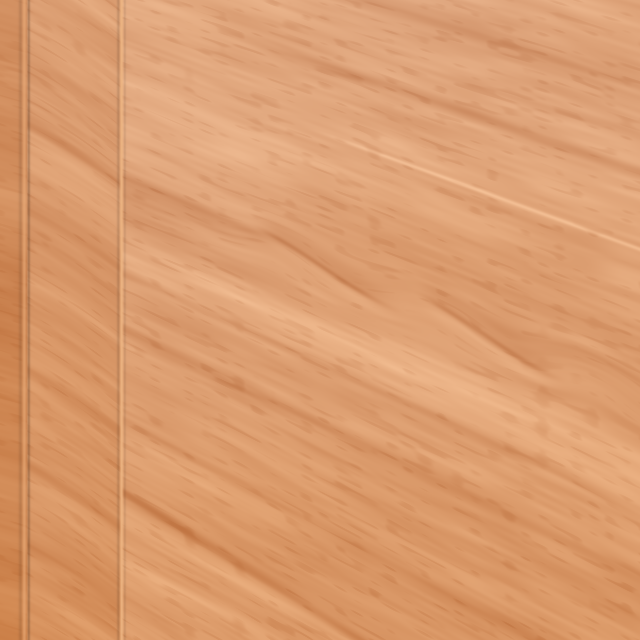
Give the GLSL for this texture, as a three.js fragment shader.

```glsl
varying vec2 vUv;

float hash(vec2 p) {
  vec3 q = fract(vec3(p.xyx) * 0.1031);
  q += dot(q, q.yzx + 33.33);
  return fract((q.x + q.y) * q.z);
}

float noise(vec2 p) {
  vec2 i = floor(p), f = fract(p);
  f = f * f * (3.0 - 2.0 * f);
  return mix(mix(hash(i), hash(i + vec2(1.0, 0.0)), f.x),
             mix(hash(i + vec2(0.0, 1.0)), hash(i + 1.0), f.x), f.y);
}

float streak(float d, float width) {
  return exp(-d * d / (width * width));
}

// Fibres stretched along x, in octaves from broad bands to fine pores
float grain(vec2 p) {
  p.y += 0.008 * (noise(p * vec2(6.0, 9.0)) - 0.5);
  float sum = 0.0;
  vec2 scale = vec2(1.8, 17.0);
  float weight = 0.22;
  for (int i = 0; i < 4; i++) {
    sum += weight * (noise(p * scale + float(i) * 17.3 + 40.0) - 0.5);
    scale *= vec2(2.1, 2.15);
    weight *= 0.88;
  }
  float pores = noise(p * vec2(38.0, 190.0) + 90.0);
  return sum - 0.16 * smoothstep(0.65, 0.95, pores);
}

// Wide board: fibres fan out, steeper towards the bottom
float boardTone(vec2 uv) {
  float x = uv.x - 0.19;
  float v = (uv.y + 0.62 * x) / (1.0 + 0.28 * x);
  float figure = streak(v - 0.714, 0.035) * smoothstep(0.08, 0.25, x);
  float bend = figure * 0.012 * sin((x - 0.17) * 25.0);
  float w = v - bend;
  float tone = 0.60 + grain(vec2(x, w)) * (1.0 - 0.45 * figure);

  // Long dark growth lines
  tone -= 0.34 * streak(w - 1.006, 0.008) * smoothstep(0.12, 0.35, x);
  tone -= 0.17 * streak(w - 1.115, 0.006) * smoothstep(0.2, 0.6, x);
  tone -= 0.18 * streak(w - 0.574, 0.006);
  tone -= 0.24 * streak(w - 0.487, 0.009);
  tone -= 0.18 * streak(w - 0.342, 0.010);
  tone -= 0.34 * streak(w - 0.232 + 0.06 * x, 0.009);
  tone -= 0.14 * streak(w - 0.742, 0.006) * smoothstep(0.4, 0.75, x);
  tone -= 0.28 * streak(v - 0.724, 0.007) * (1.0 - smoothstep(0.15, 0.3, x));

  // Pale growth lines
  tone += 0.38 * streak(w - 0.907, 0.003) * smoothstep(0.26, 0.42, x);
  tone += 0.16 * streak(w - 0.62, 0.025);
  tone += 0.16 * streak(w - 0.195, 0.016);

  // Curled flames, each dark above and fading below
  for (int i = 0; i < 2; i++) {
    float s = (x - 0.20 - 0.255 * float(i)) / 0.25;
    float crest = 0.732 - 0.034 * smoothstep(0.0, 0.9, s);
    float d = v - crest;
    float span = smoothstep(0.0, 0.2, s) * (1.0 - smoothstep(0.65, 1.0, s));
    tone -= span * (0.32 * streak(d, 0.0045) + 0.16 * streak(d - 0.012, 0.013));
    tone += span * 0.12 * streak(d + 0.013, 0.008);
  }
  return tone;
}

// Narrow strip with a grain of its own
float stripTone(vec2 uv) {
  float x = uv.x - 0.045;
  float v = uv.y + 0.53 * x + 0.9 * x * x;
  float tone = 0.55 + 0.9 * grain(vec2(x + 3.0, v + 2.0));
  tone -= 0.20 * streak(v - 0.805, 0.007);
  tone -= 0.20 * streak(v - 0.675, 0.009);
  tone -= 0.16 * streak(v - 0.42, 0.008);
  tone -= 0.20 * streak(v - 0.27, 0.010);
  tone -= 0.18 * streak(v - 0.15, 0.012);
  return tone + 0.12 * streak(v - 0.735, 0.03);
}

float edgeTone(vec2 uv) {
  float tone = 0.40 + 0.6 * grain(vec2(uv.x + 6.0, uv.y + 0.3 * uv.x));
  return tone - 0.20 * streak(uv.y - 0.53, 0.06);
}

void main() {
  vec2 uv = vUv;
  float onStrip = smoothstep(0.041, 0.044, uv.x);
  float onBoard = smoothstep(0.188, 0.191, uv.x);
  float tone = mix(edgeTone(uv), stripTone(uv), onStrip);
  tone = mix(tone, boardTone(uv), onBoard);

  // Rosy and pale at the top right, amber below and to the left
  float amber = 0.65 - 0.75 * uv.y + 0.22 * (1.0 - onBoard) + 0.25 * (1.0 - onStrip);
  amber += 0.25 * (noise(uv * vec2(3.0, 5.0) + 7.0) - 0.5);
  tone -= 0.16 * (amber - 0.25);
  vec3 wood = mix(vec3(0.75, 0.465, 0.285), vec3(0.945, 0.735, 0.565), clamp(tone, 0.0, 1.1));
  wood += vec3(0.012, -0.014, -0.055) * (amber - 0.2);

  // Grooves and lit bevels between the pieces
  wood *= 1.0 - 0.20 * streak(uv.x - 0.045, 0.0022) - 0.10 * streak(uv.x - 0.032, 0.003);
  wood = mix(wood, vec3(0.91, 0.67, 0.47), 0.6 * streak(uv.x - 0.038, 0.0028));
  wood *= 1.0 - 0.12 * streak(uv.x - 0.185, 0.0025) - 0.08 * streak(uv.x - 0.195, 0.002);
  wood = mix(wood, vec3(0.93, 0.71, 0.51), 0.85 * streak(uv.x - 0.190, 0.0025));
  gl_FragColor = vec4(wood, 1.0);
}
```
